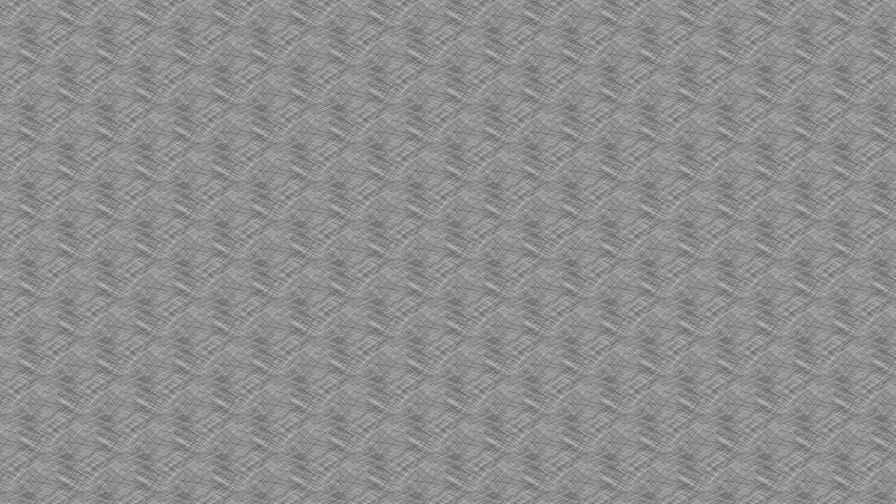
Write a Shadertoy shader that draws this pattern.

```glsl
// Brushed grey surface covered in fine crossing scratches, repeated on a staggered lattice.
// Thirteen rows, each tile two row heights wide and every other row moved by half a tile.
// Bundles of short near-parallel strokes are wrapped to the lattice, over soft gradient noise.

const float ROWS = 13.0;
const float TILE_WIDTH = 2.0;   // in row heights
const int BUNDLES = 30;
const int STROKES = 6;          // per bundle
const float FALLING = -0.50;    // stroke directions in radians
const float RISING = 0.72;

vec2 hash2(vec2 p) {
    vec3 q = fract(vec3(p.xyx) * vec3(0.1031, 0.1030, 0.0973));
    q += dot(q, q.yzx + 33.33);
    return fract((q.xx + q.yz) * q.zy);
}

// Offset to the nearest copy of a lattice point.
vec2 wrapOffset(vec2 d) {
    d -= vec2(round(d.y));
    d.x -= TILE_WIDTH * round(d.x / TILE_WIDTH);
    return d;
}

// Gradient at a grid corner, identical in every tile; freq must be whole.
vec2 cornerGradient(vec2 corner, float freq) {
    float row = floor((corner.y + 0.5) / freq);
    corner -= vec2(row * freq);
    corner.x = mod(corner.x + 0.5, TILE_WIDTH * freq) - 0.5;
    float angle = 6.2832 * hash2(corner + freq * 7.0).x;
    return vec2(cos(angle), sin(angle));
}

float tiledNoise(vec2 p, float freq) {
    p *= freq;
    vec2 cell = floor(p), f = p - cell;
    vec2 s = f * f * f * (f * (f * 6.0 - 15.0) + 10.0);
    vec2 e = vec2(1.0, 0.0);
    float a = dot(cornerGradient(cell, freq), f);
    float b = dot(cornerGradient(cell + e.xy, freq), f - e.xy);
    float c = dot(cornerGradient(cell + e.yx, freq), f - e.yx);
    float d = dot(cornerGradient(cell + e.xx, freq), f - e.xx);
    return mix(mix(a, b, s.x), mix(c, d, s.x), s.y);
}

// Coverage of a thin stroke with tapered ends.
float stroke(vec2 d, vec2 dir, float halfLength, float halfWidth, float pixel) {
    float along = abs(dot(d, dir)) / halfLength;
    float across = abs(d.x * dir.y - d.y * dir.x);
    float line = 1.0 - smoothstep(halfWidth - 0.5 * pixel, halfWidth + 0.5 * pixel, across);
    return line * (1.0 - smoothstep(0.75, 1.0, along));
}

// Signed sum of light and dark scratches in hatched bundles.
float scratches(vec2 p, float pixel) {
    float tone = 0.0;
    for (int i = 0; i < BUNDLES; i++) {
        vec2 place = hash2(vec2(float(i), 11.0));
        vec2 center = place * vec2(TILE_WIDTH, 1.0);
        float spread = hash2(vec2(float(i), 47.0)).y - 0.5;
        float lean = (i % 2 == 0 ? FALLING : RISING) + 0.6 * spread;
        for (int j = 0; j < STROKES; j++) {
            vec2 seed = vec2(float(i * STROKES + j), 83.0);
            vec2 shape = hash2(seed);
            vec2 jitter = hash2(seed + 29.0) - 0.5;
            float angle = lean + (shape.x - 0.5) * 0.16;
            vec2 dir = vec2(cos(angle), sin(angle));
            vec2 normal = vec2(-dir.y, dir.x);
            float rank = float(j) - 0.5 * float(STROKES - 1);
            vec2 origin = center + normal * (rank * 0.11 + jitter.x * 0.05) + dir * jitter.y * 0.5;
            // Short enough to stay inside one row of the lattice.
            float halfLength = min(0.55, 0.44 / abs(dir.y)) * mix(0.45, 1.0, shape.y);
            float strength = mix(-0.085, 0.088, hash2(seed + 61.0).x);
            tone += strength * stroke(wrapOffset(p - origin), dir, halfLength, 0.012, pixel);
        }
    }
    return tone;
}

// Soft round mark, one per tile.
float spot(vec2 p, vec2 center, float radius) {
    vec2 d = wrapOffset(p - center);
    return exp(-dot(d, d) / (radius * radius));
}

void mainImage(out vec4 fragColor, in vec2 fragCoord) {
    float pixel = ROWS / iResolution.y;
    vec2 p = fragCoord * pixel;

    float grey = 0.56 + scratches(p, pixel);

    // Broad shading and fine grain.
    grey += 0.065 * tiledNoise(p, 2.0);
    grey += 0.045 * tiledNoise(p, 11.0);

    // Worn bright point with a small pit, and a dull patch between neighbours.
    grey += 0.06 * spot(p, vec2(0.0), 0.14);
    grey -= 0.07 * spot(p, vec2(0.12, 0.1), 0.06);
    grey -= 0.02 * spot(p, vec2(1.0, 0.0), 0.35);

    fragColor = vec4(vec3(clamp(grey, 0.43, 0.70)), 1.0);
}
```
